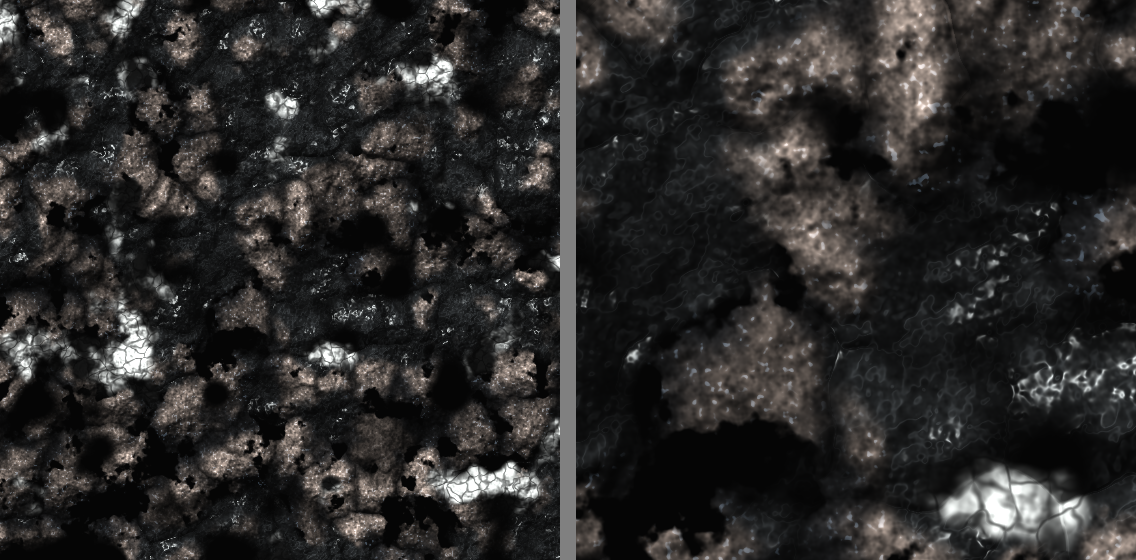
Left: the whole. Right: its middle third, enlarged.
This texture is drawn by a WebGL 2 fragment shader. Its source:

```glsl
#version 300 es
precision highp float;

uniform vec2 u_resolution;
out vec4 fragColor;

#define LUMPS 10.5
#define WARP 0.12
#define PITS 30.0
#define CRACKS 46.0
#define GRAIN 260.0
#define GLOSS 32.0
#define ROCK vec3(0.57, 0.515, 0.48)
#define FLANK vec3(0.35, 0.36, 0.38)
#define STEEL vec3(0.125, 0.133, 0.138)
#define SHINE vec3(0.95, 0.97, 0.96)
#define SPECK vec3(0.15, 0.19, 0.23)
#define LIGHT vec3(-0.35, 0.55, 1.05)

vec2 hash2(vec2 p) {
    vec3 q = fract(p.xyx * vec3(0.1031, 0.1030, 0.0973));
    q += dot(q, q.yzx + 33.33);
    return fract((q.xx + q.yz) * q.zy);
}

float noise(vec2 p) {
    vec2 i = floor(p), f = fract(p);
    f = f * f * (3.0 - 2.0 * f);
    float low = mix(hash2(i).x, hash2(i + vec2(1, 0)).x, f.x);
    float high = mix(hash2(i + vec2(0, 1)).x, hash2(i + vec2(1, 1)).x, f.x);
    return mix(low, high, f.y);
}

// Octaves are rotated to hide the lattice; the sum is normalised to 0..1.
float fbm(vec2 p, int octaves) {
    float sum = 0.0, total = 0.0, amplitude = 0.5;
    for (int i = 0; i < octaves; i++) {
        sum += amplitude * noise(p);
        total += amplitude;
        amplitude *= 0.5;
        p = mat2(1.6, 1.2, -1.2, 1.6) * p + 17.3;
    }
    return sum / total;
}

// Nearest distance, second distance, random value of the nearest cell.
vec3 cells(vec2 p) {
    vec2 base = floor(p);
    vec3 best = vec3(9.0, 9.0, 0.0);
    for (int y = -1; y <= 1; y++)
    for (int x = -1; x <= 1; x++) {
        vec2 cell = base + vec2(x, y);
        float d = distance(p, cell + hash2(cell));
        if (d < best.x) best = vec3(d, best.x, hash2(cell + 71.0).y);
        else best.y = min(best.y, d);
    }
    return best;
}

vec3 lumps(vec2 p) {
    vec2 bend = vec2(fbm(p * 9.0, 4), fbm(p * 9.0 + 31.0, 4)) - 0.5;
    return cells((p + WARP * bend) * LUMPS + 5.0);
}

float mound(vec3 lump) {
    return 1.0 - smoothstep(0.05, 0.95, lump.x);
}

float relief(vec2 p) {
    return 0.035 * mound(lumps(p)) + 0.06 * fbm(p * 17.0, 5);
}

vec3 surfaceNormal(vec2 p) {
    vec2 e = vec2(0.0025, 0.0);
    float h = relief(p);
    vec2 slope = vec2(relief(p + e.xy) - h, relief(p + e.yx) - h) / e.x;
    return normalize(vec3(-slope, 1.0));
}

void main() {
    vec2 p = gl_FragCoord.xy / min(u_resolution.x, u_resolution.y);
    vec3 lump = lumps(p);
    float height = mound(lump);
    float crease = smoothstep(0.0, 0.35, lump.y - lump.x);
    vec3 normal = surfaceNormal(p);
    float facing = max(dot(normal, normalize(LIGHT)), 0.0);
    float grain = fbm(p * GRAIN, 2);
    float mottle = fbm(p * 38.0 + 61.0, 4);

    // Dusty rock lumps with bluish flanks, ragged black pits and cool specks
    float level = mix(0.6, 1.0, lump.z) * mix(0.5, 1.0, crease);
    vec3 rock = mix(FLANK, ROCK, smoothstep(0.2, 0.8, height + mottle - 0.5));
    rock *= (0.12 + 0.88 * height) * level * (0.1 + 1.05 * facing);
    rock *= (0.5 + grain) * (0.3 + 1.4 * mottle);
    rock += SPECK * smoothstep(0.68, 0.85, grain) * crease;
    float pit = fbm(p * PITS + 11.0, 5) + 0.2 * (height - 0.5);
    pit += 0.35 * (fbm(p * 8.0 + 83.0, 2) - 0.5) + 0.12 * (noise(p * 150.0) - 0.5);
    rock *= smoothstep(0.33, 0.43, pit);

    // Wet dark steel with curved glints, gathering between the lumps
    float glint = pow(facing, GLOSS);
    float streak = pow(0.5 + 0.5 * sin(7.0 * (normal.x - normal.y)), 5.0);
    vec3 steel = STEEL * (0.1 + 0.9 * facing + 0.6 * streak);
    steel *= mix(0.5, 1.0, crease) * (0.6 + 0.8 * grain);
    steel += SHINE * glint * 0.75 * smoothstep(0.45, 0.68, fbm(p * 30.0 + 3.0, 4));
    float basin = fbm(p * 7.0 + 7.0, 5) + 0.2 * (0.45 - height);
    vec3 color = mix(rock, steel, smoothstep(0.47, 0.58, basin));

    // Smooth black hollows
    color *= smoothstep(0.22, 0.42, fbm(p * 10.0 + 23.0, 2));

    // Rare polished metal, split by dark cracks and fading into the steel
    vec2 shift = 0.03 * vec2(fbm(p * 40.0, 3), fbm(p * 40.0 + 9.0, 3));
    vec3 shard = cells((p + shift) * CRACKS);
    float crack = smoothstep(0.0, 0.25, shard.y - shard.x);
    float polish = smoothstep(0.36, 0.62, fbm(p * 20.0 + 41.0, 4));
    float bare = smoothstep(0.66, 0.75, fbm(p * 8.0 + 53.0, 4));
    vec3 metal = SHINE * (0.06 + polish) * mix(0.5, 1.0, crack) * (0.2 + 0.95 * facing);
    color = mix(color, metal, bare);

    fragColor = vec4(clamp(color + 0.018, 0.0, 1.0), 1.0);
}
```
